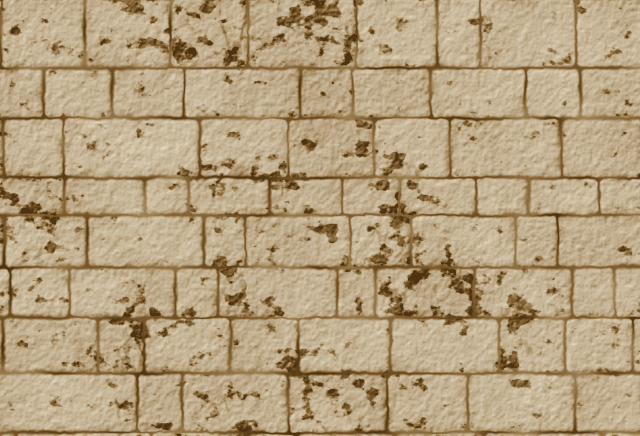
Write a WebGL 2 fragment shader that draws this texture.

```glsl
#version 300 es
precision highp float;

uniform vec2 u_resolution;
out vec4 fragColor;

// Layout, lengths in canvas heights
const int COURSES = 9;
const float COURSE_EDGE[10] = float[](-0.12, 0.008, 0.144, 0.271, 0.387, 0.506, 0.592, 0.729, 0.844, 1.006);
const float STONES_ACROSS[9] = float[](7.0, 7.0, 8.0, 8.0, 8.0, 10.0, 7.0, 8.0, 8.0);
const float WIDTH_JITTER = 0.62;
const float CORNER_RADIUS = 0.012;
const float EDGE_WOBBLE = 0.007;
const float JOINT_MIN = 0.0045;
const float JOINT_MAX = 0.0095;

// Surface
const vec2 TO_LIGHT = vec2(-0.0026, 0.0034);
const float GRAIN_RELIEF = 5.2;
const float BEVEL_RELIEF = 0.22;
const float BASE_TONE = 1.0;
const float STONE_VARIATION = 0.4;
const float PIT_DEPTH = 3.2;
const float CRACK_DEPTH = 1.6;

// Tones from sunlit stone to deep shadow
const vec3 TONES[7] = vec3[](
    vec3(0.88, 0.83, 0.73), vec3(0.82, 0.76, 0.65), vec3(0.77, 0.70, 0.58),
    vec3(0.71, 0.62, 0.48), vec3(0.62, 0.51, 0.33), vec3(0.49, 0.36, 0.18),
    vec3(0.30, 0.20, 0.07));

float hash(vec2 p) {
    vec3 q = fract(vec3(p.xyx) * 0.1031);
    q += dot(q, q.yzx + 33.33);
    return fract((q.x + q.y) * q.z);
}

float noise(vec2 p) {
    vec2 i = floor(p), f = fract(p);
    f = f * f * (3.0 - 2.0 * f);
    return mix(mix(hash(i), hash(i + vec2(1, 0)), f.x),
               mix(hash(i + vec2(0, 1)), hash(i + vec2(1, 1)), f.x), f.y);
}

float fbm(vec2 p) {
    float sum = 0.0, gain = 0.533;
    for (int k = 0; k < 4; k++) {
        sum += gain * noise(p);
        p = mat2(1.6, 1.2, -1.2, 1.6) * p + 17.3;
        gain *= 0.5;
    }
    return sum;
}

float jointAt(float i, float row) {
    return i + WIDTH_JITTER * (hash(vec2(i + 20.0, row * 7.0 + 3.0)) - 0.5);
}

// Depth inside the nearest stone (x) and its random value (y)
vec2 stone(vec2 p) {
    p += EDGE_WOBBLE * (vec2(fbm(p * 22.0), fbm(p * 22.0 + 50.0)) - 0.5);
    p += 0.4 * EDGE_WOBBLE * (vec2(noise(p * 95.0), noise(p * 95.0 + 70.0)) - 0.5);
    int course = 0;
    for (int k = 1; k < COURSES; k++) course += int(p.y > COURSE_EDGE[k]);
    float row = float(course);
    float pitch = u_resolution.x / u_resolution.y / STONES_ACROSS[course];
    float u = p.x / pitch + hash(vec2(row, 4.7));
    float i = floor(u);
    if (u < jointAt(i, row)) i -= 1.0;
    else if (u >= jointAt(i + 1.0, row)) i += 1.0;

    // Rounded box between neighbouring joints
    vec2 low = vec2(jointAt(i, row) * pitch, COURSE_EDGE[course]);
    vec2 high = vec2(jointAt(i + 1.0, row) * pitch, COURSE_EDGE[course + 1]);
    vec2 q = abs(vec2(u * pitch, p.y) - 0.5 * (low + high)) - 0.5 * (high - low) + CORNER_RADIUS;
    float outside = length(max(q, 0.0)) + min(max(q.x, q.y), 0.0) - CORNER_RADIUS;
    return vec2(-outside, hash(vec2(i + 31.0, row + 11.0)));
}

float relief(vec2 p, float depth) {
    float grain = 0.45 * noise(p * 65.0) + 0.38 * noise(p * 120.0 + 9.0) + 0.17 * noise(p * 210.0);
    return GRAIN_RELIEF * grain + BEVEL_RELIEF * smoothstep(0.0, 0.012, depth) * 5.0;
}

vec3 toneColor(float tone) {
    float t = clamp(tone + 1.0, 0.0, 5.999);
    int k = int(t);
    return mix(TONES[k], TONES[k + 1], fract(t));
}

void main() {
    vec2 p = gl_FragCoord.xy / u_resolution.y;
    vec2 s = stone(p);

    // Grain and edges lit from the upper left
    float light = relief(p, s.x) - relief(p + TO_LIGHT, stone(p + TO_LIGHT).x);
    float tone = BASE_TONE - light + STONE_VARIATION * (s.y - 0.5);
    tone += 1.5 * (fbm(p * 9.0 + 5.0) - 0.5);

    // Clustered pits and cracks
    float decay = smoothstep(0.42, 0.8, fbm(p * 6.5 + 30.0) + 0.16 * (s.y - 0.5));
    float holes = fbm(p * vec2(34.0, 42.0) + 12.0) + 0.2 * decay;
    tone += PIT_DEPTH * smoothstep(0.69, 0.84, holes);
    float crack = 1.0 - smoothstep(0.012, 0.05, abs(fbm(p * vec2(13.0, 9.0) + 80.0) - 0.5));
    tone += CRACK_DEPTH * crack * decay * smoothstep(0.4, 0.65, noise(p * 28.0));

    // Brown fringe and uneven dark joints
    float fringe = 1.0 - smoothstep(0.0, 0.024, s.x);
    tone += 1.5 * fringe * smoothstep(0.3, 0.8, fbm(p * 24.0 + 61.0));
    float worn = noise(p * 11.0 + 40.0);
    float joint = 1.0 - smoothstep(0.0, mix(JOINT_MIN, JOINT_MAX, worn), s.x);
    tone = mix(tone, mix(3.0, 5.2, noise(p * 15.0 + 3.0)), joint);

    fragColor = vec4(toneColor(tone), 1.0);
}
```
